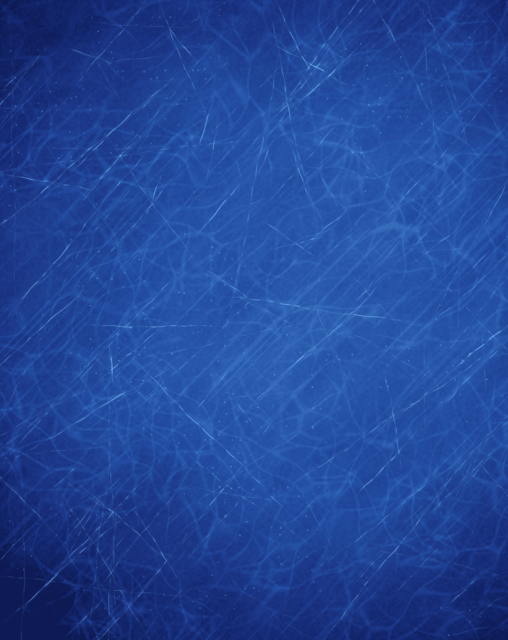
Give the GLSL for this texture, as a WebGL 2 fragment shader.

```glsl
#version 300 es
precision highp float;
// Scratched, fibrous blue surface with a soft off-centre glow and dark corners.

uniform vec2 u_resolution;
out vec4 fragColor;

const vec3 RAMP[6] = vec3[6](
  vec3(0.05, 0.10, 0.33), vec3(0.08, 0.16, 0.45), vec3(0.11, 0.22, 0.54),
  vec3(0.13, 0.29, 0.62), vec3(0.16, 0.35, 0.68), vec3(0.21, 0.42, 0.73));
const vec3 SCRATCH_COLOR = vec3(0.42, 0.69, 0.92);
const vec2 GLOW_CENTER = vec2(0.61, 0.56);
const vec2 GLOW_FALLOFF = vec2(1.25, 1.85);
const float GLOW_TONE = 0.76;
const float MOTTLE = 0.50;
const float GRAIN = 0.10;
const int SCRATCHES = 170;
const float SCRATCH_WIDTH = 0.0007;
const float MAIN_ANGLE = 0.80;
const float ALIGNED_SHARE = 0.45;
const int WEB_LAYERS = 4;
const float WEB_STRENGTH = 0.17;
const float HAIR_STRENGTH = 0.16;
const float SPECK_CELLS = 95.0;

float hash(vec2 p) {
  vec3 q = fract(p.xyx * 0.1031);
  q += dot(q, q.yzx + 33.33);
  return fract((q.x + q.y) * q.z);
}

vec2 hash2(vec2 p) { return vec2(hash(p), hash(p + 57.3)); }

mat2 rotation(float a) { return mat2(cos(a), -sin(a), sin(a), cos(a)); }

float noise(vec2 p) {
  vec2 i = floor(p), f = fract(p);
  f = f * f * (3.0 - 2.0 * f);
  return mix(mix(hash(i), hash(i + vec2(1, 0)), f.x),
             mix(hash(i + vec2(0, 1)), hash(i + vec2(1, 1)), f.x), f.y);
}

float fbm(vec2 p) {
  float sum = 0.0, amp = 0.5;
  for (int i = 0; i < 5; i++) {
    sum += amp * noise(p);
    p = rotation(0.6) * p * 2.05 + 13.7;
    amp *= 0.5;
  }
  return sum;
}

// Gap between the two nearest cell points: zero on cell borders.
float cellGap(vec2 p) {
  vec2 cell = floor(p);
  float near = 9.0, next = 9.0;
  for (int y = -1; y <= 1; y++)
    for (int x = -1; x <= 1; x++) {
      vec2 c = cell + vec2(x, y);
      float d = distance(p, c + hash2(c));
      next = min(next, max(near, d));
      near = min(near, d);
    }
  return next - near;
}

// Faint crossing fibres from stretched, warped cell borders.
float fibreWeb(vec2 p) {
  float sum = 0.0;
  for (int i = 0; i < WEB_LAYERS; i++) {
    float k = float(i);
    vec2 q = rotation(MAIN_ANGLE + k * 0.85) * p;
    q += 0.012 * sin(q.yx * 23.0 + k) + 0.004 * sin(q.yx * 71.0 + k * 2.0);
    float border = 1.0 - smoothstep(0.0, 0.13, cellGap(q * vec2(9.0, 24.0) + k * 31.0));
    sum += border * smoothstep(0.35, 0.75, fbm(q * 9.0 + k * 17.0));
  }
  return sum;
}

// Thin broken lines, many of them sharing one direction.
float scratches(vec2 p, vec2 extent, float px) {
  float sum = 0.0;
  for (int i = 0; i < SCRATCHES; i++) {
    float k = float(i) + 1.0;
    vec2 center = hash2(vec2(k, 3.0)) * extent;
    vec2 h = hash2(vec2(k, 11.0)), g = hash2(vec2(k, 29.0));
    float angle = h.x < ALIGNED_SHARE ? MAIN_ANGLE + (h.y - 0.5) * 0.22 : h.y * 3.1416;
    float reach = mix(0.04, 0.36, g.x * g.x);
    vec2 q = rotation(angle) * (p - center);
    q.y += 0.0016 * sin(q.x * 31.0 + k) + 0.0006 * sin(q.x * 140.0 + k * 3.0);
    float side = abs(q.y);
    if (abs(q.x) > reach || side > 0.02) continue;
    float fade = 1.0 - smoothstep(0.3 * reach, reach, abs(q.x));
    float line = 1.0 - smoothstep(0.0, SCRATCH_WIDTH + px * 0.8, side);
    float broken = 0.25 + 0.9 * smoothstep(0.4, 0.85, noise(vec2(q.x * 120.0, k * 5.0)));
    float haze = 0.05 * exp(-side / 0.004);
    sum += fade * mix(0.16, 0.68, g.y * g.y) * (line * broken + haze);
  }
  return sum;
}

// Tiny scattered dust points.
float specks(vec2 p, float px) {
  vec2 q = p * SPECK_CELLS, cell = floor(q);
  float d = length(fract(q) - 0.25 - 0.5 * hash2(cell)) / SPECK_CELLS;
  float dotShape = 1.0 - smoothstep(0.0003, 0.0008 + px, d);
  return dotShape * step(0.84, hash(cell + 7.0)) * hash(cell + 19.0);
}

void main() {
  vec2 uv = gl_FragCoord.xy / u_resolution;
  vec2 p = gl_FragCoord.xy / u_resolution.y;
  float px = 1.0 / u_resolution.y;

  // Base tone: glow, cloudy mottling and fine grain.
  vec2 g = uv - GLOW_CENTER;
  vec2 along = rotation(MAIN_ANGLE) * p;
  float tone = GLOW_TONE - dot(g * g, GLOW_FALLOFF);
  tone += MOTTLE * (0.55 * fbm(p * 5.0) + 0.45 * fbm(along * vec2(14.0, 30.0)) - 0.48);
  tone += GRAIN * (noise(p * 260.0) - 0.5);

  // Fibres and parallel hairlines lift the tone.
  tone += WEB_STRENGTH * fibreWeb(p);
  float hair = smoothstep(0.68, 0.95, noise(along * vec2(5.0, 230.0)));
  tone += HAIR_STRENGTH * hair * smoothstep(0.35, 0.65, fbm(p * 4.0 + 40.0));

  float level = clamp(tone, 0.0, 1.0) * 5.0;
  int index = min(int(level), 4);
  vec3 color = mix(RAMP[index], RAMP[index + 1], level - float(index));

  // Scratches and dust lie on top, dimmer in the dark corners.
  float marks = scratches(p, vec2(u_resolution.x * px, 1.0), px);
  marks += 0.55 * specks(p, px) * smoothstep(0.35, 0.6, fbm(p * 7.0 + 9.0));
  marks *= mix(0.5, 1.0, clamp(tone * 1.3, 0.0, 1.0));
  fragColor = vec4(mix(color, SCRATCH_COLOR, clamp(marks, 0.0, 0.8)), 1.0);
}
```
